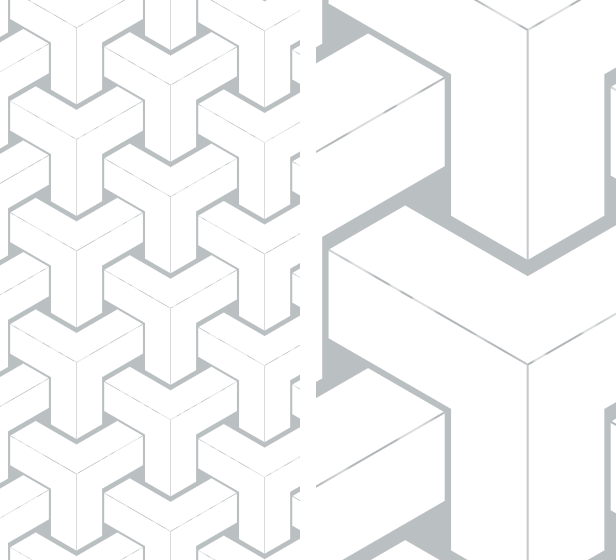
Left, the full canvas; right, a detail of the centre.
Reproduce this pattern procedurally as a Shadertoy shader.

```glsl
float hash(vec2 p) {
    return fract(sin(dot(p, vec2(127.1, 311.7))) * 43758.5);
}

float noise(float x, float seed) {
    float i = floor(x), f = fract(x);
    return mix(hash(vec2(i, seed)), hash(vec2(i + 1.0, seed)), f * f * (3.0 - 2.0 * f));
}

// Coordinates in the nearest arm: x along it, y across it, z is its index
vec3 armSpace(vec2 p) {
    vec3 arm = vec3(-1e3, 0.0, 0.0);
    for (int k = 0; k < 3; k++) {
        float angle = radians(120.0 * float(k) - 90.0);
        vec2 dir = vec2(cos(angle), sin(angle));
        float along = dot(p, dir);
        if (along > arm.x) arm = vec3(along, dot(p, vec2(-dir.y, dir.x)), float(k));
    }
    return arm;
}

// Straight sides closed by a blunt point
float armDistance(vec3 arm) {
    float across = abs(arm.y);
    return max(across - 0.229, 0.866 * arm.x + 0.5 * across - 0.595);
}

// Share of a pixel covered by a thin line
float lineCoverage(float d, float halfWidth, float pixel) {
    float upper = min(d + halfWidth, 0.5 * pixel);
    float lower = max(d - halfWidth, -0.5 * pixel);
    return clamp((upper - lower) / pixel, 0.0, 1.0);
}

void mainImage(out vec4 fragColor, in vec2 fragCoord) {
    // One unit is the vertical pitch of the repeat
    float pixel = 5.02 / iResolution.y;
    vec2 p = fragCoord * pixel - vec2(0.686, 0.771);

    // Nearest tile on the skewed lattice
    float nearest = 1e3;
    vec3 arm = vec3(0.0);
    vec2 tile = vec2(0.0);
    float column = round(p.x / 0.843);
    for (int i = -1; i <= 1; i++) {
        float c = column + float(i);
        vec2 q = vec2(p.x - c * 0.843, p.y + c * 0.514);
        float row = round(q.y);
        for (int j = -1; j <= 1; j++) {
            float r = row + float(j);
            vec3 candidate = armSpace(q - vec2(0.0, r));
            float d = armDistance(candidate);
            if (d < nearest) {
                nearest = d;
                arm = candidate;
                tile = vec2(c, r);
            }
        }
    }

    // White faces over the grey gaps
    float face = clamp(0.5 - nearest / pixel, 0.0, 1.0);

    // Fold lines: even on the stem, broken on the slanted arms
    float broken = noise(arm.x * 24.0, hash(tile + arm.z * 7.3) * 50.0);
    float ink = arm.z < 0.5 ? 0.75 : mix(0.45, 1.0, smoothstep(0.3, 0.7, broken));
    float fold = ink * lineCoverage(arm.y, 0.003, pixel);

    vec3 grey = vec3(0.73, 0.75, 0.76);
    vec3 paper = mix(vec3(1.0), grey * 0.95, fold);
    fragColor = vec4(mix(grey, paper, face), 1.0);
}
```
